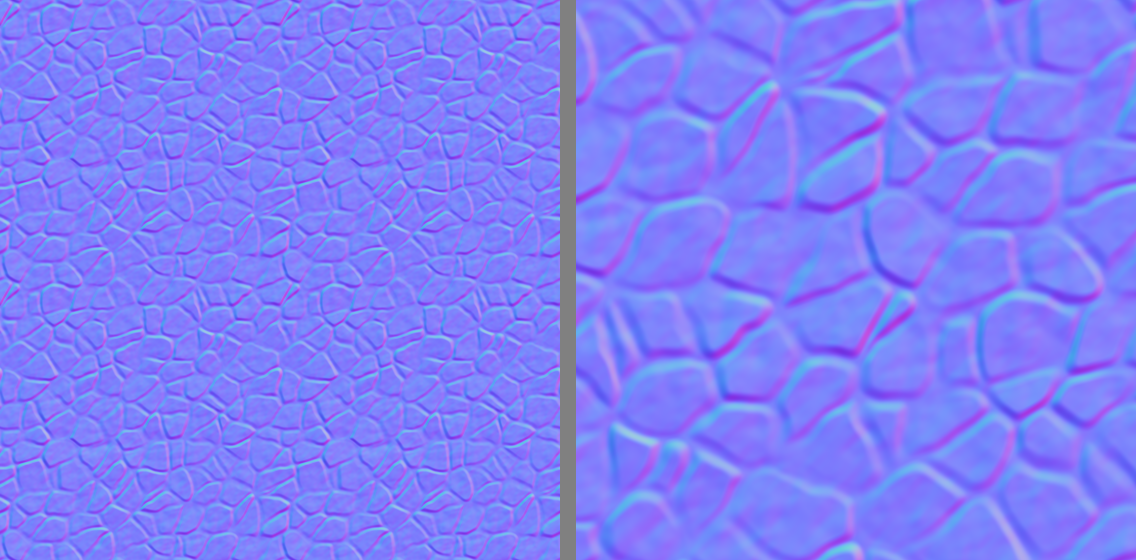
Left, the full canvas; right, a detail of the centre.
Give the GLSL for this texture map, as a three.js fragment shader.

```glsl
// Tangent-space normal map of cracked, pebbled leather that tiles.
// A wrapped, weighted Voronoi diagram gives slightly tilted plates with worn
// corners, streaky noise adds grain, and the slope of that height is the colour.

#define REPEATS 2.0        // whole tiles across the canvas
#define CELLS 12.0         // plates across one tile
#define SIZE_SPREAD 0.28   // variation of plate sizes
#define WARP 0.34          // broad bending of the cracks
#define WOBBLE 0.09        // fine bending of the cracks
#define GROOVE_WIDTH 0.15  // crack half width, in plates
#define GROOVE_DEPTH 0.042 // mean crack depth, in plates
#define ROUNDING 22.0      // higher is sharper plate corners
#define TILT 0.13          // spread of the plate slopes
#define GRAIN 0.036        // height of the surface grain
#define SIDE_SLOPE 0.75    // strength of sideways slopes against upright ones
#define SOFTNESS 0.045     // sampling radius of the slope, in plates

varying vec2 vUv;

// Three random values per lattice point, without sine
vec3 hash3(vec2 p) {
  vec3 q = fract(p.xyx * vec3(0.1031, 0.1030, 0.0973));
  q += dot(q, q.yxz + 33.33);
  return fract((q.xxy + q.yzz) * q.zyx);
}

// Smooth value noise that wraps after a whole number of steps
float wrapNoise(vec2 p, vec2 period, float seed) {
  vec2 i = floor(p);
  vec2 f = fract(p);
  f = f * f * (3.0 - 2.0 * f);
  vec2 a = mod(i, period) + seed;
  vec2 b = mod(i + 1.0, period) + seed;
  float low = mix(hash3(a).x, hash3(vec2(b.x, a.y)).x, f.x);
  float high = mix(hash3(vec2(a.x, b.y)).x, hash3(b).x, f.x);
  return mix(low, high, f.y);
}

// Offset of the cracks that wraps with the tile
vec2 bend(vec2 p, float detail, float seed) {
  vec2 period = vec2(CELLS * detail);
  return vec2(wrapNoise(p * detail, period, seed),
              wrapNoise(p * detail, period, seed + 41.0)) - 0.5;
}

// Offset to a plate centre (xy), slightly squeezed along the rising diagonal,
// and the size weight of the plate (z)
vec3 plateSite(vec2 cell, vec2 p) {
  vec3 rnd = hash3(mod(cell, CELLS) + 7.0);
  vec2 offset = cell + rnd.xy - p;
  return vec3(mat2(0.92, -0.12, -0.12, 1.04) * offset, rnd.z * SIZE_SPREAD);
}

// Rounded distance to the surrounding cracks (x) and rise of the tilted plate (y)
vec2 plateField(vec2 p) {
  vec2 base = floor(p);
  vec2 nearestCell = base;
  vec3 nearest = vec3(0.0);
  float best = 1000.0;
  for (int y = -2; y <= 2; y++) {
    for (int x = -2; x <= 2; x++) {
      vec2 cell = base + vec2(float(x), float(y));
      vec3 site = plateSite(cell, p);
      float power = dot(site.xy, site.xy) - site.z;
      if (power < best) {
        best = power;
        nearest = site;
        nearestCell = cell;
      }
    }
  }
  float sum = 0.0;
  for (int y = -2; y <= 2; y++) {
    for (int x = -2; x <= 2; x++) {
      vec3 site = plateSite(base + vec2(float(x), float(y)), p);
      float power = dot(site.xy, site.xy) - site.z;
      float gap = length(site.xy - nearest.xy);
      if (gap > 0.0001) {
        sum += exp(-ROUNDING * 0.5 * (power - best) / gap);
      }
    }
  }
  vec2 tilt = TILT * (hash3(mod(nearestCell, CELLS) + 191.0).xy - 0.5);
  return vec2(-log(max(sum, 0.000001)) / ROUNDING, dot(tilt, nearest.xy));
}

// Plates, cracks and diagonal grain, in units of one plate
float surfaceHeight(vec2 p) {
  vec2 field = plateField(p + WARP * bend(p, 1.0, 31.0) + WOBBLE * bend(p, 3.0, 83.0));
  float plate = smoothstep(0.0, GROOVE_WIDTH, field.x);
  float depth = GROOVE_DEPTH * mix(0.55, 1.45, wrapNoise(p, vec2(CELLS), 157.0));
  vec2 streak = vec2(2.0 * (p.x + p.y), 3.0 * (p.x - p.y));
  vec2 period = CELLS * vec2(2.0, 3.0);
  float grain = wrapNoise(streak, period, 113.0) + 0.3 * wrapNoise(streak * 2.0, period * 2.0, 211.0);
  return plate * (depth + field.y) + GRAIN * grain;
}

void main() {
  vec2 p = vUv * REPEATS * CELLS;
  vec2 e = vec2(SOFTNESS, 0.0);

  // Slope by central differences
  vec2 slope = vec2(surfaceHeight(p + e.xy) - surfaceHeight(p - e.xy),
                    surfaceHeight(p + e.yx) - surfaceHeight(p - e.yx)) / (2.0 * SOFTNESS);
  slope.x *= SIDE_SLOPE;

  // Pack the unit normal into colour
  vec3 normal = normalize(vec3(-slope, 1.0));
  gl_FragColor = vec4(normal * vec3(0.5, 0.5, 0.49) + 0.5, 1.0);
}
```
